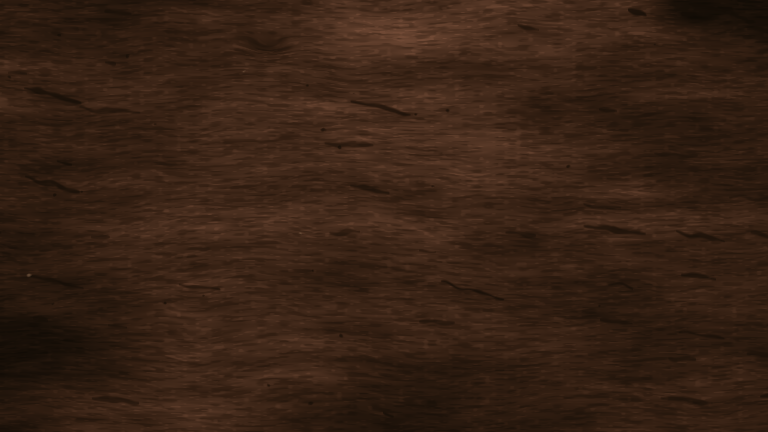
A Shadertoy shader for this texture:

```glsl
const vec3 DARK_STAIN = vec3(0.095, 0.060, 0.030);
const vec3 BROWN = vec3(0.20, 0.12, 0.07);
const vec3 WORN_LIGHT = vec3(0.40, 0.26, 0.185);
const vec3 SPECK_COLOR = vec3(0.50, 0.38, 0.28);

const float BASE_TONE = 0.169;      // tones are red-channel levels
const float UPPER_GLOW = 0.150;
const float LOWER_GLOW = 0.070;
const float EDGE_SHADE = 0.035;
const float BLOTCH_AMOUNT = 0.30;
const float STREAK_AMOUNT = 0.52;
const float FIBRE_AMOUNT = 0.24;
const float PORE_AMOUNT = 0.19;
const float GRAIN_BEND = 0.06;
const float GRAIN_RIPPLE = 0.008;
const vec2 SCRATCH_CELL = vec2(0.19, 0.10);
const float SCRATCH_SHARE = 0.60;
const float SCRATCH_DEPTH = 0.80;
const vec2 PIT_CELL = vec2(0.085);
const float PIT_SHARE = 0.10;

float hash(vec2 p) {
    vec3 q = fract(vec3(p.xyx) * 0.1031);
    q += dot(q, q.yzx + 33.33);
    return fract((q.x + q.y) * q.z);
}

vec2 hash2(vec2 p) {
    return vec2(hash(p + 17.3), hash(p + 71.9));
}

float noise(vec2 p) {
    vec2 i = floor(p), f = fract(p);
    f = f * f * (3.0 - 2.0 * f);
    return mix(mix(hash(i), hash(i + vec2(1, 0)), f.x),
               mix(hash(i + vec2(0, 1)), hash(i + vec2(1, 1)), f.x), f.y);
}

float fbm(vec2 p) {
    float sum = 0.0, weight = 0.53;
    for (int i = 0; i < 4; i++) {
        sum += weight * noise(p);
        p = mat2(0.995, 0.1, -0.1, 0.995) * p * 2.03 + vec2(13.7, 5.1);
        weight *= 0.5;
    }
    return sum;
}

float glow(vec2 p, vec2 center, vec2 radius) {
    vec2 d = (p - center) / radius;
    return exp(-dot(d, d));
}

// Tapered, wavering gouges that fall gently to the right
float scratches(vec2 p, float pixel) {
    vec2 home = floor(p / SCRATCH_CELL);
    float mask = 0.0;
    for (int y = -1; y <= 1; y++)
    for (int x = -1; x <= 1; x++) {
        vec2 cell = home + vec2(x, y);
        vec2 jitter = hash2(cell);
        vec2 center = (cell + 0.2 + 0.6 * jitter) * SCRATCH_CELL;
        float calmMiddle = 1.0 - 0.9 * glow(center, vec2(0.95, 0.7), vec2(0.45, 0.7));
        if (hash(cell + 5.7) > SCRATCH_SHARE * calmMiddle) continue;
        float halfLength = mix(0.012, 0.075, hash(cell + 9.2));
        vec2 d = p - center;
        float u = d.x / halfLength;
        float slope = mix(0.02, 0.28, jitter.x);
        float bend = 0.012 * (noise(vec2(p.x * 32.0, jitter.y * 90.0)) - 0.5);
        float taper = sqrt(max(0.0, 1.0 - u * u));
        float width = mix(0.0025, 0.006, jitter.y) * taper
                    * (0.2 + 1.3 * noise(p * 45.0 + cell));
        float offset = abs(d.y + slope * d.x + bend) - width;
        float line = 1.0 - smoothstep(-pixel, pixel + 0.002, offset);
        mask = max(mask, line * smoothstep(0.0, 0.35, taper) * mix(0.55, 1.0, jitter.x));
    }
    return mask;
}

// x: dark pits, y: rare pale specks
vec2 pits(vec2 p, float pixel) {
    vec2 cell = floor(p / PIT_CELL);
    vec2 center = (cell + 0.15 + 0.7 * hash2(cell + 40.0)) * PIT_CELL;
    float kind = hash(cell + 3.1);
    float radius = mix(0.0015, 0.004, hash(cell + 8.6));
    float wobble = 0.004 * (noise(p * 160.0) - 0.5);
    float d = length((p - center) * vec2(0.8, 1.0)) + wobble - radius;
    float spot = 1.0 - smoothstep(-pixel, pixel, d);
    return spot * vec2(step(kind, PIT_SHARE), step(0.98, kind));
}

vec3 woodColor(float tone) {
    vec3 lower = mix(DARK_STAIN, BROWN, clamp((tone - 0.095) / 0.105, -0.4, 1.0));
    return mix(lower, WORN_LIGHT, clamp((tone - 0.20) / 0.20, 0.0, 1.2));
}

void mainImage(out vec4 fragColor, in vec2 fragCoord) {
    vec2 p = fragCoord / iResolution.y;
    float aspect = iResolution.x / iResolution.y;
    float pixel = 1.0 / iResolution.y;

    // Grain flows along x and bends around one soft knot
    float knot = glow(p, vec2(0.62, 0.89), vec2(0.05, 0.025));
    vec2 grain = p;
    grain.y += GRAIN_BEND * (fbm(p * vec2(1.6, 2.4)) - 0.5) + 0.02 * knot;
    grain.y += GRAIN_RIPPLE * noise(p * vec2(11.0, 17.0));

    // Broad light and stain
    float tone = BASE_TONE;
    tone += UPPER_GLOW * glow(p, vec2(0.55 * aspect, 0.84), vec2(0.55, 0.34));
    tone += LOWER_GLOW * glow(p, vec2(0.47 * aspect, 0.32), vec2(0.38, 0.34));
    tone -= EDGE_SHADE * smoothstep(0.25, 0.52, abs(p.x / aspect - 0.5));
    tone += BLOTCH_AMOUNT * (fbm(grain * vec2(2.2, 5.0) + 4.0) - 0.5);
    tone -= 0.06 * knot + 0.14 * glow(p, vec2(0.9 * aspect, 1.0), vec2(0.06, 0.05));
    tone = max(tone, 0.095 + 0.25 * (tone - 0.095));

    // Soft streaks, crisp fibres and short dark pores
    tone *= 1.0 + STREAK_AMOUNT * (fbm(grain * vec2(4.0, 30.0)) - 0.5);
    tone *= 1.0 + FIBRE_AMOUNT * (noise(grain * vec2(18.0, 165.0)) - 0.5);
    float pore = smoothstep(0.45, 0.85, noise(grain * vec2(38.0, 235.0) + 9.0));
    float glint = smoothstep(0.60, 0.95, noise(grain * vec2(70.0, 260.0) + 31.0));
    tone *= 1.04 + PORE_AMOUNT * (glint - pore);

    // Surface damage
    vec2 marks = pits(p, pixel);
    tone = mix(tone, 0.08, SCRATCH_DEPTH * scratches(p, pixel));
    tone = mix(tone, 0.08, 0.7 * marks.x);
    vec3 color = mix(woodColor(max(tone, 0.055)), SPECK_COLOR, 0.6 * marks.y);
    fragColor = vec4(color, 1.0);
}
```
